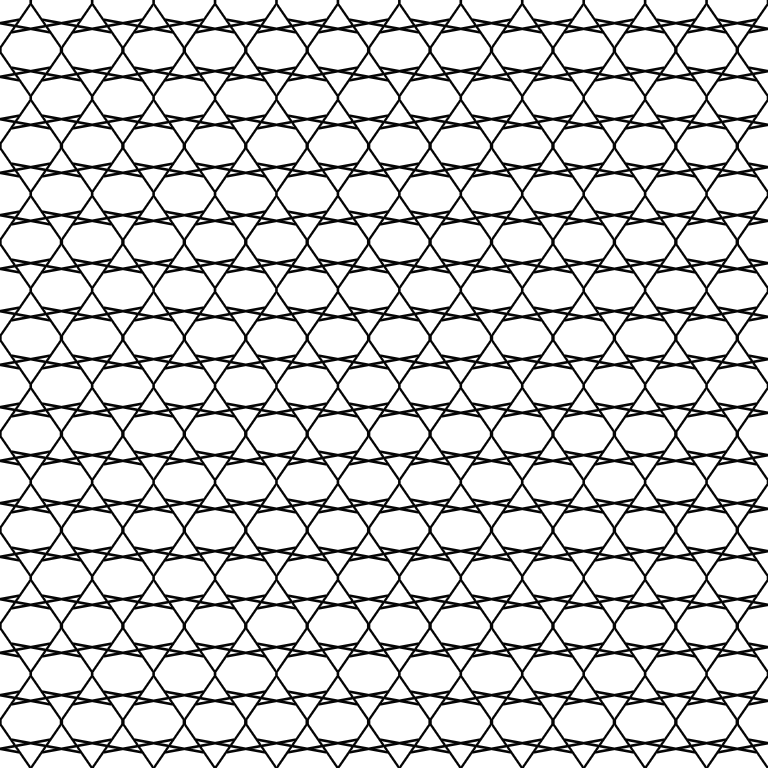
This pattern is drawn by a Shadertoy shader. Its source:

```glsl
// Black wire lattice of rounded hexagons and small triangles on white, with braided horizontal bands.

// Distance from p to the segment a-b.
float segmentDistance(vec2 p, vec2 a, vec2 b)
{
    vec2 ab = b - a;
    vec2 ap = p - a;
    return length(ap - ab * clamp(dot(ap, ab) / dot(ab, ab), 0.0, 1.0));
}

// Signed distance to the wires, in canvas units.
float latticeDistance(vec2 uv)
{
    const float halfColumn = 0.04;    // 12.5 columns across
    const float rowHeight = 0.0625;   // 16 rows down
    const float halfRow = 0.5 * rowHeight;

    // Each row shifts by half a column; y is measured from the band's centre.
    float row = floor((uv.y - 0.0599) / rowHeight);
    float oddRow = mod(row, 2.0);
    float x = uv.x - oddRow * halfColumn;
    x = abs(mod(x + halfColumn, 2.0 * halfColumn) - halfColumn);
    vec2 p = vec2(x, uv.y - 0.0599 - (row + 0.5) * rowHeight);

    // Diagonal wire from the lower node to the upper node.
    vec2 lowerNode = vec2(0.0, -halfRow);
    vec2 upperNode = vec2(halfColumn, halfRow);
    vec2 knot = vec2(0.0, 0.0022);
    float d = segmentDistance(p, lowerNode + knot, upperNode - knot) - 0.0015;

    // Short knots where wires meet, heavier on every second row.
    float lowerWidth = mix(0.0022, 0.0017, oddRow);
    float upperWidth = mix(0.0017, 0.0022, oddRow);
    d = min(d, segmentDistance(p, lowerNode, lowerNode + knot) - lowerWidth);
    d = min(d, segmentDistance(p, upperNode - knot, upperNode) - upperWidth);

    // Overlapping shallow wires braid into the band.
    for (int i = -1; i <= 1; i++)
    {
        vec2 centre = vec2((0.5 + float(i)) * halfColumn, 0.0);
        float tilt = i == 0 ? -1.0 : 1.0;
        vec2 reach = vec2(0.0452, 0.0083 * tilt);
        d = min(d, segmentDistance(p, centre - reach, centre + reach) - 0.0017);
    }
    return d;
}

void mainImage(out vec4 fragColor, in vec2 fragCoord)
{
    float pixel = 1.0 / iResolution.y;
    float ink = clamp(0.5 - latticeDistance(fragCoord * pixel) / pixel, 0.0, 1.0);
    fragColor = vec4(mix(vec3(1.0), vec3(0.02), ink), 1.0);
}
```
